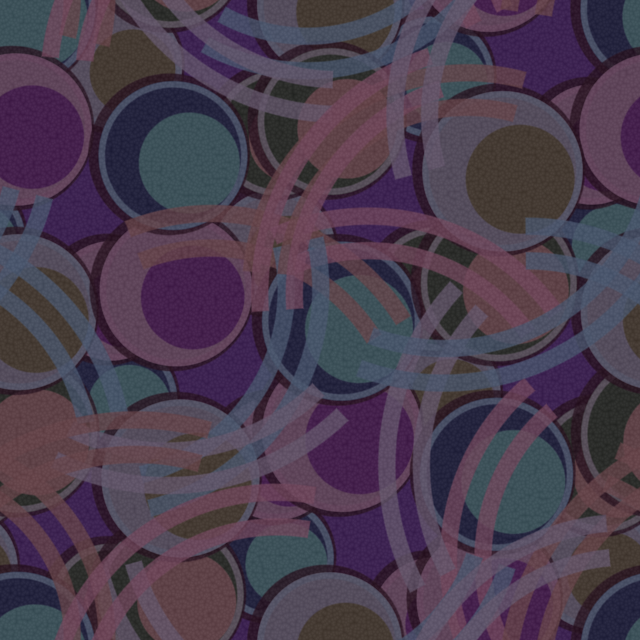
Give the GLSL for this pattern, as a WebGL 1 fragment shader.

```glsl
precision highp float;
uniform vec2 u_resolution;

const float GRID = 4.0;
const float GRAIN_CELLS = 190.0;
const vec3 VIOLET = vec3(0.24, 0.14, 0.32);
const vec3 MAROON = vec3(0.16, 0.08, 0.13);

vec2 hash2(vec2 p) {
  return fract(sin(vec2(dot(p, vec2(127.1, 311.7)), dot(p, vec2(269.5, 183.3)))) * 43758.55);
}

// Shortest offset on the unit torus
vec2 wrapDelta(vec2 d) {
  return fract(d + 0.5) - 0.5;
}

// Soft coverage of a signed distance
float cover(float d) {
  float soft = max(0.0018, 0.75 / u_resolution.y);
  return 1.0 - smoothstep(-soft, soft, d);
}

vec3 pick(float kind, vec3 a, vec3 b, vec3 c, vec3 d) {
  return kind < 0.5 ? a : kind < 1.5 ? b : kind < 2.5 ? c : d;
}

vec3 bodyColor(float kind) {
  return pick(kind, vec3(0.14, 0.14, 0.24), vec3(0.37, 0.27, 0.35),
                    vec3(0.33, 0.30, 0.36), vec3(0.17, 0.175, 0.165));
}

vec3 coreColor(float kind) {
  return pick(kind, vec3(0.24, 0.32, 0.35), vec3(0.27, 0.13, 0.30),
                    vec3(0.27, 0.23, 0.20), vec3(0.37, 0.26, 0.28));
}

vec3 rimColor(float kind) {
  return pick(kind, vec3(0.31, 0.34, 0.42), vec3(0.39, 0.27, 0.36),
                    vec3(0.33, 0.33, 0.40), vec3(0.37, 0.33, 0.38));
}

vec3 bandColor(float kind) {
  return pick(kind, vec3(0.44, 0.28, 0.36), vec3(0.29, 0.34, 0.43),
                    vec3(0.39, 0.34, 0.42), vec3(0.40, 0.27, 0.29));
}

// Disc with a dark halo, a pale rim and an off-centre core
vec3 paintDisc(vec3 color, vec2 d, float radius, float kind) {
  float dist = length(d) - radius;
  float halo = length(d + vec2(0.006, -0.002)) - radius - 0.010;
  float core = length(d - radius * vec2(0.22, -0.10)) - radius * 0.68;
  color = mix(color, MAROON, 0.8 * cover(halo));
  color = mix(color, bodyColor(kind), cover(dist));
  color = mix(color, coreColor(kind), cover(max(core, dist)));
  return mix(color, rimColor(kind), 0.85 * cover(abs(dist + 0.005) - 0.005));
}

// Staggered grid of discs; turn sets the direction of the colour cycle
vec3 paintDiscs(vec3 color, vec2 uv, vec2 origin, float radius, float sway, float turn) {
  for (float row = 0.0; row < GRID; row++) {
    for (float col = 0.0; col < GRID; col++) {
      vec2 rnd = hash2(vec2(col, row) + origin * 40.0);
      float side = mod(row + col, 2.0) * 2.0 - 1.0;
      vec2 shift = vec2(0.024 * (rnd.x - 0.5), side * sway * (0.4 + 0.8 * rnd.y));
      vec2 center = origin + vec2(col, row) / GRID + shift;
      float size = radius * (0.94 + 0.12 * rnd.x);
      float kind = mod(turn * (row + col) + 8.0 - step(0.0, turn), GRID);
      color = paintDisc(color, wrapDelta(uv - center), size, kind);
    }
  }
  return color;
}

// Signed distance to a pair of parallel arcs with flat ends
float twinArc(vec2 d, float radius, float middle, float halfSpan) {
  float c = cos(middle), s = sin(middle);
  vec2 q = vec2(c * d.x + s * d.y, c * d.y - s * d.x);
  float bands = abs(abs(length(q) - radius) - 0.027) - 0.0135;
  return max(bands, radius * (abs(atan(q.y, q.x)) - halfSpan));
}

vec3 paintArcs(vec3 color, vec2 uv) {
  for (float row = 0.0; row < GRID; row++) {
    for (float col = 0.0; col < GRID; col++) {
      vec2 cell = vec2(col, row);
      vec2 place = hash2(cell + 11.3);
      vec2 form = hash2(cell + 37.9);
      vec2 d = wrapDelta(uv - (cell + place) / GRID);
      float radius = mix(0.27, 0.43, form.x);
      float middle = 6.2832 * fract(form.y + 0.382 * (row + GRID * col));
      float arc = twinArc(d, radius, middle, mix(0.6, 0.9, place.x));
      color = mix(color, bandColor(mod(col + 2.0 * row + floor(row / 2.0), GRID)), 0.78 * cover(arc));
    }
  }
  return color;
}

// Wrapping cellular noise: distance to the nearest point
float cellular(vec2 p, float period) {
  vec2 base = floor(p);
  float nearest = 2.0;
  for (float y = -1.0; y <= 1.0; y++) {
    for (float x = -1.0; x <= 1.0; x++) {
      vec2 cell = base + vec2(x, y);
      nearest = min(nearest, length(cell + hash2(mod(cell, period)) - p));
    }
  }
  return nearest;
}

void main() {
  vec2 uv = gl_FragCoord.xy / u_resolution;
  vec3 color = paintDiscs(VIOLET, uv, vec2(0.182, 0.081), 0.097, 0.055, 1.0);
  color = paintDiscs(color, uv, vec2(0.025, 0.029), 0.119, 0.040, -1.0);
  color = paintArcs(color, uv);
  color += 0.06 * (0.43 - cellular(uv * GRAIN_CELLS, GRAIN_CELLS));
  gl_FragColor = vec4(color, 1.0);
}
```
